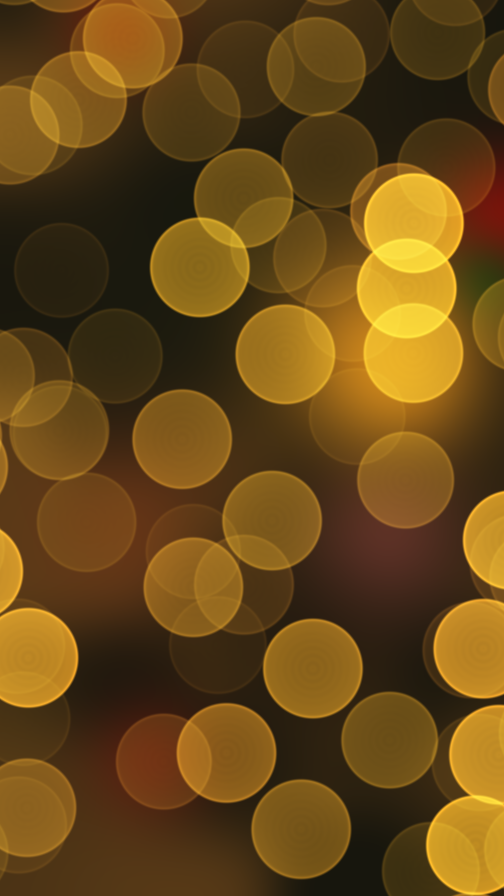
Write a Shadertoy shader that draws this background.

```glsl
// Golden out-of-focus lights: translucent, thin-rimmed discs over a dark blur.
// Soft glows and value noise form the backdrop; discs come from jittered grids
// and from jittered chains, and are laid over each other with a screen blend.

const float DISC_RADIUS = 0.099;   // all lengths are in canvas widths
const vec3 ORANGE = vec3(1.0, 0.56, 0.12);
const vec3 GOLD = vec3(1.0, 0.71, 0.10);

vec3 hash3(vec2 cell, float seed) {
    vec3 q = fract(vec3(cell.xyx + seed * 7.31) * vec3(0.1031, 0.1030, 0.0973));
    q += dot(q, q.yxz + 33.33);
    return fract((q.xxy + q.yzz) * q.zyx);
}

float valueNoise(vec2 p, float seed) {
    vec2 i = floor(p), f = fract(p);
    f = f * f * (3.0 - 2.0 * f);
    float low = mix(hash3(i, seed).x, hash3(i + vec2(1, 0), seed).x, f.x);
    float high = mix(hash3(i + vec2(0, 1), seed).x, hash3(i + vec2(1, 1), seed).x, f.x);
    return mix(low, high, f.y);
}

vec3 screen(vec3 base, vec3 light) {
    return 1.0 - (1.0 - base) * (1.0 - clamp(light, 0.0, 1.0));
}

// Blurred patch of colour
vec3 glow(vec3 base, vec2 p, vec2 center, float size, vec3 tint, float amount) {
    vec2 d = (p - center) / size;
    return mix(base, tint, amount * exp(-dot(d, d)));
}

// Flat disc with faint inner rings and a fine bright rim
vec3 addDisc(vec3 base, vec2 p, vec2 center, float radius, vec3 tint, float power) {
    float soft = max(0.003, 1.0 / iResolution.x);
    float d = length(p - center);
    float r = d / radius;
    float fill = 1.0 - smoothstep(radius - soft, radius + soft, d);
    float rings = 1.0 + 0.025 * sin(r * 42.0) * (1.0 - r);
    float shade = (0.88 + 0.14 * r * r) * rings;
    float rim = exp(-pow((d - radius * 0.975) / (soft * 1.1), 2.0));
    vec3 light = tint * power * shade * fill;
    light += mix(tint, ORANGE, 0.4) * rim * (0.04 + 0.26 * power) * fill;
    return screen(base, light);
}

// How crowded the scattered discs are: sides and top, with a calmer right middle
float crowding(vec2 p) {
    float sides = smoothstep(0.12, 0.40, abs(p.x - 0.5));
    float top = smoothstep(1.42, 1.62, p.y);
    float calm = exp(-dot(p - vec2(0.88, 1.0), p - vec2(0.88, 1.0)) / 0.06);
    return max(sides, top) * (1.0 - calm);
}

// Jittered grid of discs; chance runs from empty to crowded regions
vec3 scatter(vec3 base, vec2 p, float cellSize, vec2 chance, vec2 power, float seed) {
    vec2 home = floor(p / cellSize);
    for (int y = -1; y <= 1; y++)
    for (int x = -1; x <= 1; x++) {
        vec2 cell = home + vec2(x, y);
        vec3 place = hash3(cell + 20.0, seed);
        vec3 look = hash3(cell + 20.0, seed + 5.0);
        vec2 center = (cell + 0.08 + 0.84 * place.xy) * cellSize;
        if (place.z < mix(chance.x, chance.y, crowding(center))) {
            float radius = DISC_RADIUS * (0.95 + 0.06 * look.z);
            base = addDisc(base, p, center, radius, mix(ORANGE, GOLD, look.x),
                           mix(power.x, power.y, look.y));
        }
    }
    return base;
}

// Row of discs that swings from side to side along a stride
vec3 chain(vec3 base, vec2 p, vec2 start, vec2 stride, int count,
           float swing, vec2 power, float seed) {
    for (int i = 0; i < count; i++) {
        vec3 rnd = hash3(vec2(i, 3), seed);
        float side = float(i % 2) * 2.0 - 1.0;
        vec2 center = start + stride * float(i);
        center += vec2(-side * swing, 0.0) + (rnd.xy - 0.5) * vec2(swing, 0.04);
        base = addDisc(base, p, center, DISC_RADIUS, mix(ORANGE, GOLD, 0.45 + 0.55 * rnd.z),
                       mix(power.x, power.y, rnd.x));
    }
    return base;
}

vec3 backdrop(vec2 p) {
    float blur = 0.6 * valueNoise(p * 2.6, 1.0) + 0.4 * valueNoise(p * 4.5, 2.0);
    vec3 c = mix(vec3(0.09, 0.085, 0.05), vec3(0.35, 0.23, 0.09), smoothstep(0.2, 0.8, blur));
    c = glow(c, p, vec2(0.42, 1.15), 0.30, vec3(0.09, 0.095, 0.055), 0.85);
    c = glow(c, p, vec2(0.62, 0.50), 0.22, vec3(0.10, 0.08, 0.05), 0.75);
    c = glow(c, p, vec2(0.25, 0.74), 0.19, vec3(0.42, 0.21, 0.09), 0.8);
    c = glow(c, p, vec2(0.77, 0.72), 0.15, vec3(0.40, 0.20, 0.17), 0.8);
    c = glow(c, p, vec2(0.30, 0.27), 0.12, vec3(0.40, 0.11, 0.06), 0.7);
    c = glow(c, p, vec2(0.24, 1.72), 0.10, vec3(0.42, 0.08, 0.04), 0.8);
    c = glow(c, p, vec2(1.00, 1.35), 0.12, vec3(0.50, 0.06, 0.04), 0.9);
    c = glow(c, p, vec2(0.96, 1.21), 0.08, vec3(0.05, 0.20, 0.05), 0.8);
    c = glow(c, p, vec2(0.74, 1.08), 0.21, vec3(0.70, 0.44, 0.10), 0.8);
    return glow(c, p, vec2(0.79, 1.05), 0.13, vec3(0.88, 0.56, 0.10), 0.75);
}

void mainImage(out vec4 fragColor, in vec2 fragCoord) {
    vec2 p = fragCoord / iResolution.x;
    vec3 c = backdrop(p);

    // Faint and medium discs
    c = scatter(c, p, 0.20, vec2(0.25, 0.85), vec2(0.06, 0.20), 11.0);
    c = scatter(c, p, 0.22, vec2(0.02, 0.55), vec2(0.18, 0.42), 23.0);
    c = chain(c, p, vec2(0.43, 1.40), vec2(0.012, -0.160), 9, 0.085, vec2(0.34, 0.55), 4.0);

    // Bright stacks near the edges
    c = chain(c, p, vec2(0.81, 1.32), vec2(0.003, -0.115), 3, 0.008, vec2(0.66, 0.85), 7.0);
    c = chain(c, p, vec2(1.00, 0.70), vec2(-0.012, -0.20), 4, 0.02, vec2(0.70, 0.84), 9.0);
    c = chain(c, p, vec2(-0.06, 0.65), vec2(0.13, -0.19), 2, 0.01, vec2(0.70, 0.84), 13.0);

    fragColor = vec4(c, 1.0);
}
```
